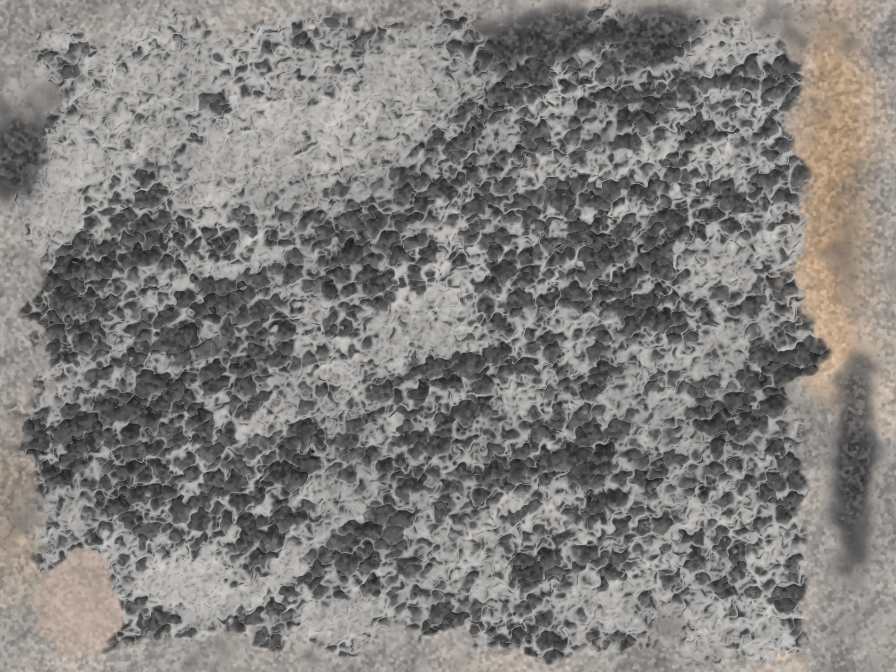
Give the GLSL for this texture, as a Shadertoy shader.

```glsl
// Weathered stone block: a pale crust eaten by dark pits, framed by mortar.
// Pits are cellular discs in a tilted frame; a density field sets their radius.
// Mottling, stains and ragged borders come from smoothly blended cell values.

const float PIT_CELL = 0.022;       // spacing of large pits, in canvas heights
const float FINE_CELL = 0.0115;     // spacing of small pits
const float PIT_DENSITY = 0.385;    // mean pit radius, in cells
const float STREAK_GAIN = 0.95;     // contrast of the diagonal clusters
const float STREAK_ANGLE = 0.6;     // tilt of the clusters, in radians
const float EDGE_SOFTNESS = 0.16;   // pit rim blur, in cells
const float WARP = 0.016;           // raggedness of the pit outlines
const vec2 BLOCK_CENTRE = vec2(0.62, 0.505);
const vec2 BLOCK_HALF = vec2(0.575, 0.465);
const vec3 CRUST = vec3(0.705, 0.697, 0.688);
const vec3 PIT_FLOOR = vec3(0.45, 0.445, 0.44);
const vec3 PIT_SHADOW = vec3(0.13, 0.13, 0.137);
const vec3 MORTAR = vec3(0.645, 0.627, 0.61);
const vec3 OCHRE = vec3(0.66, 0.56, 0.46);
const vec3 PINK_STONE = vec3(0.70, 0.635, 0.595);
const vec3 LICHEN = vec3(0.27, 0.27, 0.275);

vec2 hash2(vec2 cell) {
    vec3 q = fract(cell.xyx * vec3(0.1031, 0.1030, 0.0973));
    q += dot(q, q.yzx + 33.33);
    return fract((q.xx + q.yz) * q.zy);
}

// Random cell values blended by distance to their jittered centres
float smoothCells(vec2 p) {
    vec2 base = floor(p);
    float sum = 0.0, total = 0.0;
    for (int y = -1; y <= 1; y++)
    for (int x = -1; x <= 1; x++) {
        vec2 id = base + vec2(x, y);
        vec2 d = p - id - hash2(id);
        float weight = exp(-5.0 * dot(d, d));
        sum += weight * hash2(id + 57.0).x;
        total += weight;
    }
    return sum / total;
}

float layeredCells(vec2 p) {
    return 0.5 * smoothCells(p) + 0.3 * smoothCells(p * 2.1 + 7.0)
         + 0.2 * smoothCells(p * 4.3 + 19.0);
}

// x: distance to the nearest pit rim in cells, y: height inside that pit
vec2 pits(vec2 p, float density) {
    vec2 up = vec2(sin(STREAK_ANGLE), cos(STREAK_ANGLE));
    vec2 base = floor(p), nearest = vec2(9.0, 0.0);
    for (int y = -1; y <= 1; y++)
    for (int x = -1; x <= 1; x++) {
        vec2 id = base + vec2(x, y);
        vec2 d = (p - id - hash2(id)) * vec2(0.82, 1.08);
        float radius = density * (0.5 + hash2(id + 91.0).x);
        float rim = length(d) - radius;
        if (rim < nearest.x) nearest = vec2(rim, dot(d, up) / max(radius, 0.05));
    }
    return nearest;
}

float spot(vec2 p, vec2 centre, vec2 size) {
    vec2 d = (p - centre) / size;
    return exp(-dot(d, d));
}

float pitDensity(vec2 p, vec2 streak) {
    float density = PIT_DENSITY;
    density += STREAK_GAIN * (layeredCells(streak * vec2(8.0, 15.0)) - 0.5);
    density += 0.13 * spot(p, vec2(0.22, 0.42), vec2(0.26, 0.17));
    density += 0.13 * spot(p, vec2(1.00, 0.28), vec2(0.26, 0.22));
    density += 0.14 * spot(p, vec2(1.02, 0.84), vec2(0.26, 0.16));
    density -= 0.24 * spot(p, vec2(0.28, 0.83), vec2(0.30, 0.18));
    density -= 0.15 * spot(p, vec2(0.54, 0.46), vec2(0.13, 0.08));
    // Smooth flakes left along the lower border
    for (int i = 0; i < 4; i++) {
        float k = float(i);
        vec2 centre = vec2(0.29 + 0.21 * k, 0.13 - 0.045 * mod(k, 2.0));
        density -= (0.65 - 0.12 * k) * spot(p, centre, vec2(0.085, 0.035));
    }
    return clamp(density, 0.02, 0.62);
}

void mainImage(out vec4 fragColor, in vec2 fragCoord) {
    vec2 p = fragCoord / iResolution.y;
    float pixel = 1.0 / iResolution.y;
    float ca = cos(STREAK_ANGLE), sa = sin(STREAK_ANGLE);
    vec2 wobble = vec2(smoothCells(p * 85.0), smoothCells(p * 85.0 + 40.0)) - 0.5;
    vec2 warped = p + WARP * wobble;
    vec2 streak = vec2(ca * warped.x + sa * warped.y, ca * warped.y - sa * warped.x);
    float mottle = layeredCells(p * 9.0 + 31.0) - 0.5;
    float grain = smoothCells(p * 190.0) - 0.5;

    // Crust with low relief lit from above left
    float relief = smoothCells(p * 48.0) - smoothCells(p * 48.0 + vec2(-0.25, 0.3));
    float light = 1.0 + 0.18 * relief + 0.22 * mottle + 0.12 * grain;
    vec3 crust = CRUST * light;

    // Pits: shadow under the upper rim, paler floor below
    float density = pitDensity(p, streak);
    vec2 large = pits(streak / PIT_CELL, density);
    vec2 fine = pits(streak / FINE_CELL + 13.0, density * 0.62);
    vec2 pit = large.x < fine.x * 0.5 ? large : vec2(fine.x * 0.5, fine.y);
    float soft = max(EDGE_SOFTNESS, pixel / PIT_CELL);
    float hole = 1.0 - smoothstep(-soft, 0.4 * soft, pit.x);
    float shade = 0.36 + 0.42 * pit.y + 0.5 * (density - 0.35) - 0.5 * grain;
    vec3 floorColour = mix(PIT_FLOOR, PIT_SHADOW, clamp(shade, 0.0, 1.0));
    crust *= mix(0.87, 1.0, smoothstep(0.0, 0.22, pit.x));
    vec3 block = mix(crust, floorColour, hole);

    // Mortar with ochre and dark stains
    float ragged = layeredCells(p * 13.0) - 0.5;
    float ochre = spot(p, vec2(1.24, 0.74), vec2(0.06, 0.30));
    ochre += 0.6 * spot(p, vec2(0.02, 0.25), vec2(0.05, 0.14));
    vec3 mortar = mix(MORTAR, OCHRE, clamp(ochre + mottle, 0.0, 1.0));
    mortar *= 1.0 + 0.45 * mottle + 0.32 * grain + 0.15 * relief;
    vec2 outside = abs(p - BLOCK_CENTRE) - BLOCK_HALF;
    float border = length(max(outside + 0.05, 0.0)) - 0.05 + 0.12 * ragged;
    vec3 colour = mix(block, mortar, smoothstep(-0.008, 0.008, border));

    // Lichen smudges and the pink stone at the lower left
    float lichen = spot(p, vec2(0.02, 0.75), vec2(0.07, 0.08));
    lichen += spot(p, vec2(1.275, 0.34), vec2(0.035, 0.18));
    lichen += 0.9 * spot(p, vec2(0.90, 0.95), vec2(0.20, 0.045));
    lichen = smoothstep(0.25, 0.75, lichen + 1.1 * ragged + 0.35 * grain);
    colour = mix(colour, LICHEN * (1.0 + 0.8 * grain + 0.6 * mottle), 0.8 * lichen);
    float stone = length((p - vec2(0.11, 0.10)) * vec2(1.0, 1.1)) + 0.09 * ragged;
    vec3 pink = PINK_STONE * (1.0 + 0.2 * grain + 0.2 * mottle);
    colour = mix(colour, pink, 1.0 - smoothstep(0.07, 0.085, stone));

    fragColor = vec4(clamp(colour, 0.0, 1.0), 1.0);
}
```
